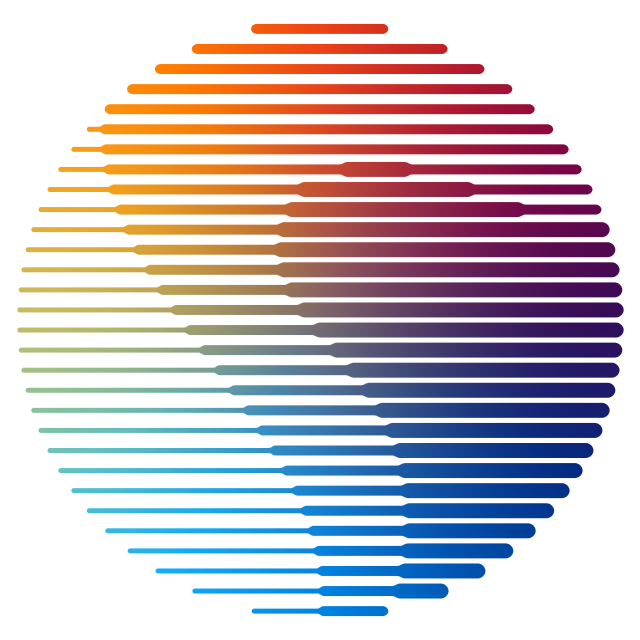
Write a Shadertoy shader that draws this background.

```glsl
#define ROWS 30.0
#define PITCH 0.03137
#define CENTER vec2(0.4995, 0.5)
#define RADII vec2(0.4727, 0.4668)
#define THIN 0.0039
#define MEDIUM 0.0078
#define THICK 0.0117
#define FILLET 0.0038
#define PAPER vec3(1.0)
#define CORE (vec3(120, 105, 110) / 255.0)

const float PI = 3.14159;

// Rim colours, counter-clockwise from the right
const vec3 RIM[12] = vec3[12](
    vec3(50, 13, 88), vec3(118, 3, 70), vec3(180, 25, 45),
    vec3(238, 66, 20), vec3(255, 124, 0), vec3(246, 165, 28),
    vec3(193, 190, 100), vec3(97, 195, 195), vec3(15, 172, 250),
    vec3(0, 132, 228), vec3(0, 82, 175), vec3(4, 42, 128));

// Colour wheel that fades to a muted core
vec3 wheelColor(vec2 p) {
    float turn = fract(atan(p.y, p.x) / (2.0 * PI) + 1.0) * 12.0;
    int i = int(turn) % 12;
    vec3 rim = mix(RIM[i], RIM[(i + 1) % 12], fract(turn)) / 255.0;
    float reach = min(length(p / RADII), 1.0);
    return mix(CORE, rim, sin(reach * PI * 0.5));
}

// Horizontal bar with round caps between two outer ends
float bar(vec2 p, float left, float right, float radius) {
    if (right - left < 2.0 * radius) return 1.0;
    float nearest = clamp(p.x, left + radius, right - radius);
    return length(vec2(p.x - nearest, p.y)) - radius;
}

float smoothUnion(float a, float b) {
    float h = max(FILLET - abs(a - b), 0.0) / FILLET;
    return min(a, b) - h * h * FILLET * 0.25;
}

// Wave where the medium weight begins
float mediumStart(float row) {
    return 0.328 - 0.1712 * cos(PI * (row - 5.0) / 23.3);
}

// Skewed wave where the thick weight begins
float thickStart(float row) {
    float phase = PI * (row - 11.0) / 13.5;
    float bulge = sin(phase);
    return 0.5286 - 0.1003 * cos(phase) + 0.0313 * bulge * bulge
         + 0.043 * max(8.0 - row, 0.0);
}

// Upper right limit of the thick weight
float thickEnd(float row) {
    float t = row - 7.0;
    return 0.643 + t * (0.1354 + t * (-0.0495 + t * 0.013));
}

float stripes(vec2 uv) {
    // Nearest row, counted from the top
    float middle = 0.5 * (ROWS - 1.0);
    float row = clamp(round(middle + (CENTER.y - uv.y) / PITCH), 0.0, ROWS - 1.0);
    float rowY = (middle - row) * PITCH;
    vec2 p = vec2(uv.x, uv.y - CENTER.y - rowY);

    // Chord of the disc along this row
    float height = rowY / RADII.y;
    float halfChord = RADII.x * sqrt(max(1.0 - height * height, 0.0));
    float left = CENTER.x - halfChord;
    float right = CENTER.x + halfChord;

    // Three weights joined by small fillets
    float d = bar(p, left, right, THIN);
    d = smoothUnion(d, bar(p, max(left, mediumStart(row)), right, MEDIUM));
    float end = min(right + 0.002, thickEnd(row));
    return smoothUnion(d, bar(p, thickStart(row), end, THICK));
}

void mainImage(out vec4 fragColor, in vec2 fragCoord) {
    float size = min(iResolution.x, iResolution.y);
    vec2 uv = (fragCoord - 0.5 * iResolution.xy) / size + 0.5;
    float coverage = clamp(0.5 - stripes(uv) * size, 0.0, 1.0);
    fragColor = vec4(mix(PAPER, wheelColor(uv - CENTER), coverage), 1.0);
}
```
